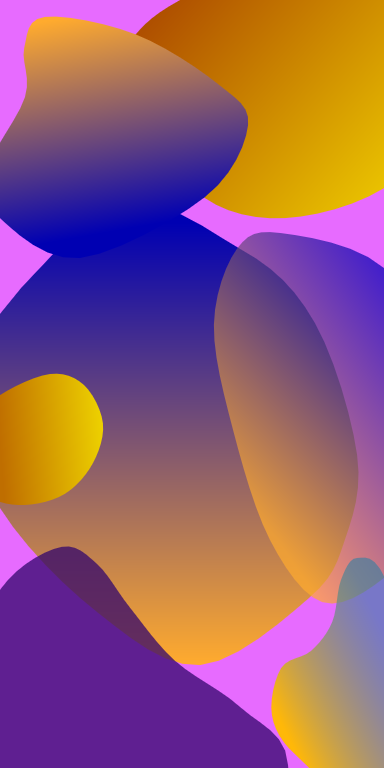
Give the GLSL for this background, as a Shadertoy shader.

```glsl
// Overlapping soft blobs with linear colour ramps on a flat pink ground.
// Each blob is a closed Catmull-Rom curve, flattened to short chords whose
// signed distance gives a smooth edge. The canvas spans 100 x 200 units.

const int KNOTS = 10;
const int CHORDS = 6;

const vec3 BLUE = vec3(0.0, 0.0, 0.70);
const vec3 ORANGE = vec3(1.0, 0.67, 0.18);

vec2 catmullRom(vec2 a, vec2 b, vec2 c, vec2 d, float t) {
    return b + 0.5 * t * (c - a + t * (2.0 * a - 5.0 * b + 4.0 * c - d
             + t * (3.0 * (b - c) + d - a)));
}

// Signed distance to the closed curve, negative inside
float blobDistance(vec2 p, vec2 knots[KNOTS]) {
    float nearest = 1e6, side = 1.0;
    vec2 start = knots[0];
    for (int i = 0; i < KNOTS; i++) {
        vec2 a = knots[(i + KNOTS - 1) % KNOTS], b = knots[i];
        vec2 c = knots[(i + 1) % KNOTS], d = knots[(i + 2) % KNOTS];
        for (int j = 1; j <= CHORDS; j++) {
            vec2 end = j == CHORDS ? c : catmullRom(a, b, c, d, float(j) / float(CHORDS));
            vec2 chord = end - start, rel = p - start;
            vec2 gap = rel - chord * clamp(dot(rel, chord) / dot(chord, chord), 0.0, 1.0);
            nearest = min(nearest, dot(gap, gap));
            // Flip the side at every crossing of a horizontal ray
            bool above = p.y >= start.y, below = p.y < end.y;
            bool left = chord.x * rel.y > chord.y * rel.x;
            if (above == below && below == left) side = -side;
            start = end;
        }
    }
    return side * sqrt(nearest);
}

// Position along the axis from one point to another, 0 to 1
float ramp(vec2 p, vec2 from, vec2 to) {
    vec2 axis = to - from;
    return clamp(dot(p - from, axis) / dot(axis, axis), 0.0, 1.0);
}

void paint(inout vec3 color, vec4 ink, vec2 p, vec2 knots[KNOTS]) {
    float pixel = 100.0 / iResolution.x;
    float cover = clamp(0.5 - blobDistance(p, knots) / pixel, 0.0, 1.0);
    color = mix(color, ink.rgb, ink.a * cover);
}

void mainImage(out vec4 fragColor, in vec2 fragCoord) {
    vec2 p = fragCoord / iResolution.xy * vec2(100.0, 200.0);
    vec3 color = vec3(0.905, 0.42, 1.0);

    // Gold disc, upper right
    vec3 gold = mix(vec3(0.68, 0.30, 0.0), vec3(0.92, 0.77, 0.0),
                    ramp(p, vec2(41.7, 200), vec2(100, 148)));
    paint(color, vec4(gold, 1.0), p, vec2[KNOTS](
        vec2(35.2, 190.9), vec2(46.9, 200), vec2(75.5, 213), vec2(114.6, 200), vec2(119.8, 171.4),
        vec2(100, 151), vec2(74.2, 143.2), vec2(53.4, 148.4), vec2(41.7, 166), vec2(31.3, 181.8)));

    // Large central blob
    vec3 dusk = mix(ORANGE, BLUE, ramp(p, vec2(50, 27), vec2(50, 142)));
    paint(color, vec4(dusk, 1.0), p, vec2[KNOTS](
        vec2(28.6, 145.3), vec2(62.5, 135.2), vec2(82, 115.9), vec2(93, 81.5), vec2(89.8, 59.4),
        vec2(80.5, 44.3), vec2(52.1, 26.8), vec2(25.3, 40.6), vec2(0, 67.7), vec2(-11.7, 99.7)
        + vec2(0, 0)));

    // Translucent oval on the right
    vec3 veil = mix(ORANGE, BLUE, ramp(p, vec2(78, 51), vec2(129, 87)));
    paint(color, vec4(veil, 0.7), p, vec2[KNOTS](
        vec2(55.7, 115.4), vec2(61.7, 135.2), vec2(73.2, 139.3), vec2(100, 130.2), vec2(117.2, 101),
        vec2(114.6, 67.2), vec2(100, 49.5), vec2(83.9, 43.2), vec2(70.3, 59.4), vec2(60.7, 88)));

    // Rounded wedge, upper left
    vec3 wedge = mix(ORANGE, BLUE, ramp(p, vec2(15, 195), vec2(25, 139)));
    paint(color, vec4(wedge, 1.0), p, vec2[KNOTS](
        vec2(6.3, 187.5), vec2(11.7, 195.6), vec2(35.2, 191.1), vec2(56.8, 178.1), vec2(64.6, 167.4),
        vec2(53.4, 148.7), vec2(20.8, 132.8), vec2(0, 143.2), vec2(-3.6, 155.2), vec2(6.5, 174.7)));

    // Small gold pebble, left
    vec3 pebble = mix(vec3(0.75, 0.43, 0.0), vec3(0.93, 0.82, 0.0), ramp(p, vec2(0, 85), vec2(27, 87)));
    paint(color, vec4(pebble, 1.0), p, vec2[KNOTS](
        vec2(13, 102.6), vec2(21.9, 99.7), vec2(26.8, 89.8), vec2(24.2, 79.4), vec2(16.9, 71.4),
        vec2(6.5, 68.5), vec2(-2.6, 70.6), vec2(-8.3, 78.9), vec2(-7.3, 89.3), vec2(0, 97.1)));

    // Translucent purple hill, lower left
    paint(color, vec4(0.195, 0.02, 0.425, 0.75), p, vec2[KNOTS](
        vec2(-18.2, -3.1), vec2(-7.8, 30.7), vec2(2.1, 49), vec2(16.1, 57.6), vec2(25.3, 53.1),
        vec2(33.9, 41.7), vec2(45.6, 27.9), vec2(62.5, 15.9), vec2(75, 0.8), vec2(65.1, -34.4)));

    // Gold blob fading to clear blue, lower right
    vec4 fade = mix(vec4(1.0, 0.72, 0.03, 1.0), vec4(0.18, 0.50, 0.64, 0.6),
                    ramp(p, vec2(72, 14), vec2(103, 30)));
    paint(color, fade, p, vec2[KNOTS](
        vec2(93, 54.7), vec2(88.8, 49), vec2(86.5, 38), vec2(81, 30.5), vec2(73.2, 26),
        vec2(70.8, 13.8), vec2(76.8, 3.6), vec2(91.1, -4.4), vec2(112, 12.5), vec2(100.5, 49)));

    fragColor = vec4(color, 1.0);
}
```
